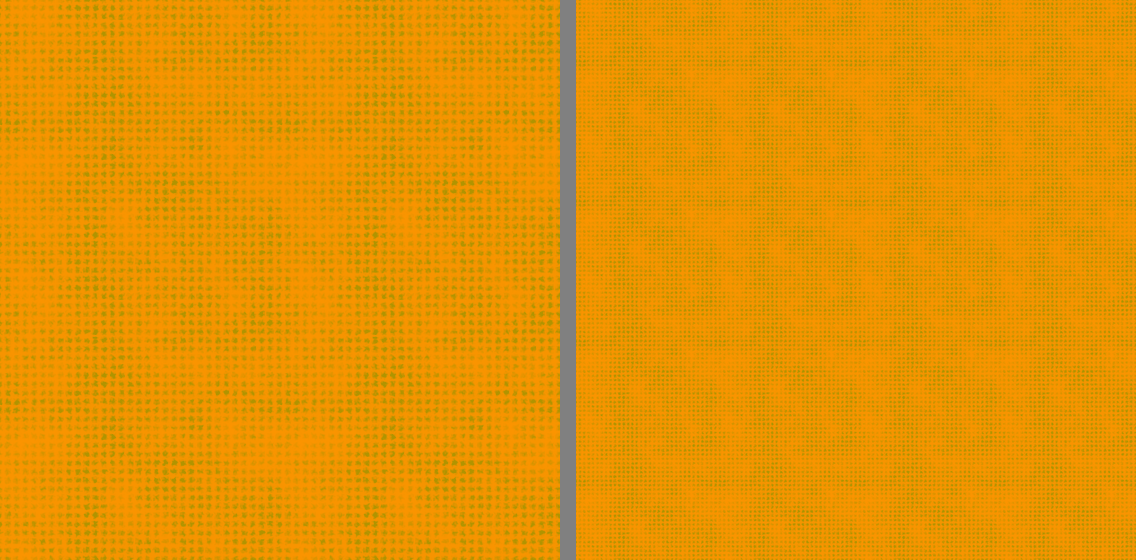
Left, the tile; right, the same tile 2 across and 2 down.
A Shadertoy shader for this texture:

```glsl
// Orange woven cloth: a 64 by 64 grid of frayed olive dots, faded in soft blotches.

const float TAU = 6.2831853;

// Unit gradient at a lattice point, wrapped to the period
vec2 gradient(vec2 cell, float period) {
    cell = mod(cell, period);
    float angle = TAU * fract(sin(dot(cell, vec2(127.1, 311.7)) + period) * 43758.5);
    return vec2(cos(angle), sin(angle));
}

// Gradient noise, about -0.7 to 0.7, with "period" lattice cells per unit
float wrapNoise(vec2 p, float period) {
    p *= period;
    vec2 i = floor(p), f = fract(p);
    vec2 u = f * f * f * (f * (f * 6.0 - 15.0) + 10.0);
    vec2 e = vec2(0.0, 1.0);
    float low = mix(dot(gradient(i, period), f),
                    dot(gradient(i + e.yx, period), f - e.yx), u.x);
    float high = mix(dot(gradient(i + e.xy, period), f - e.xy),
                     dot(gradient(i + e.yy, period), f - e.yy), u.x);
    return mix(low, high, u.y);
}

void mainImage(out vec4 fragColor, in vec2 fragCoord) {
    // Two identical tiles each way, 32 dots per tile
    vec2 p = 2.0 * fragCoord / iResolution.xy;

    // Fine fibres fray the dot outlines
    vec2 fray = vec2(wrapNoise(p, 96.0), wrapNoise(p + 0.37, 88.0));
    vec2 weave = 32.0 * p + vec2(0.1, -0.1) + 0.32 * fray;

    // Soft round dots where the gaps of both threads cross
    vec2 gap = 0.5 + 0.5 * cos(TAU * weave);
    float dots = gap.x * gap.y;

    // Broad to small blotches vary the dot strength
    float strength = 0.9;
    float weight = 0.8;
    for (float period = 4.0; period < 40.0; period *= 2.0) {
        strength += weight * wrapNoise(p, period);
        weight *= 0.72;
    }
    strength = clamp(strength, 0.15, 1.35);

    // Dye the cloth, with a faint haze between the dots
    float grain = 1.0 + 0.5 * wrapNoise(p + 0.61, 112.0);
    float stain = clamp(strength * (0.08 + 0.95 * dots * grain), 0.0, 1.0);
    vec3 orange = vec3(0.99, 0.58, 0.0);
    vec3 olive = vec3(0.69, 0.58, 0.0);
    fragColor = vec4(mix(orange, olive, stain), 1.0);
}
```
